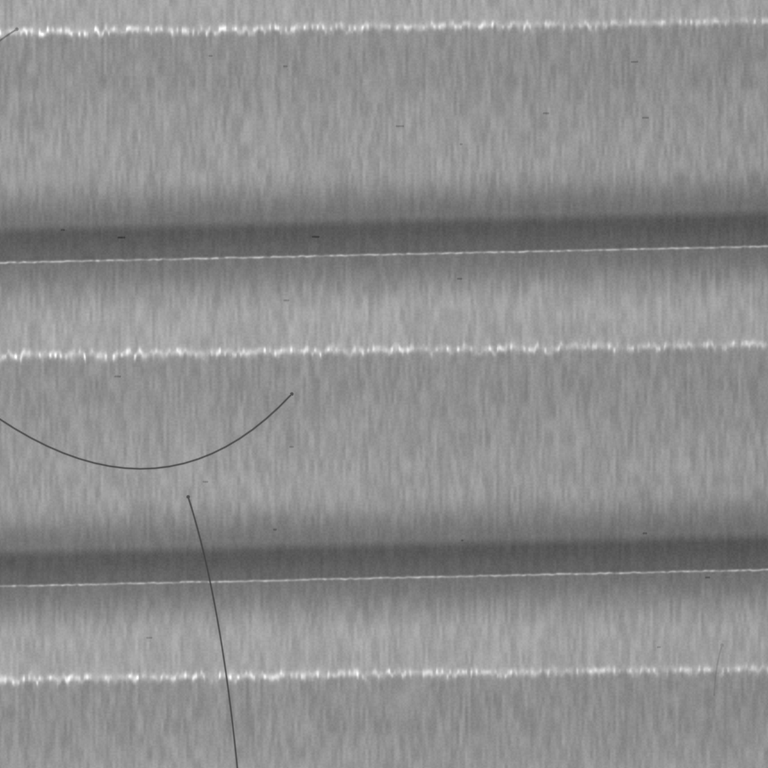
Give the GLSL for this texture, as a WebGL 1 fragment shader.

```glsl
precision highp float;
// Brushed grey metal with repeating, slightly tilted horizontal folds.
// Each fold is a tone profile across its height: plateau, dark groove, thin
// glint, rising slope, sparkling ridge. Streak noise, hairs and specks on top.

uniform vec2 u_resolution;

// Fold layout, in canvas units measured downward
const float PERIOD = 0.4212;
const float FIRST_RIDGE = 0.043;
const float TILT = 0.0145;
const float GROOVE_DRIFT = 0.007;
const float WRAP_OFFSET = 0.25;
const float GLINT_POS = -0.122;
const float GLINT_WIDTH = 0.0017;
const float RIDGE_WIDTH = 0.0052;

// Grey tones
const float PLATEAU = 0.605;
const float BELOW_RIDGE = 0.562;
const float GROOVE_SHADE = 0.46;
const float GROOVE_DARK = 0.355;
const float SLOPE_TOP = 0.64;
const float HAIR_TONE = 0.25;

// Wear
const vec2 STREAK_FREQ = vec2(270.0, 56.0);
const float STREAK_AMOUNT = 0.12;
const float GRAIN_AMOUNT = 0.035;
const float HAIR_RADIUS = 0.0011;
const float SPECK_CELLS = 9.0;
const float SPECK_CHANCE = 0.2;

float hash(vec2 p) {
  vec3 q = fract(p.xyx * vec3(0.1031, 0.1030, 0.0973));
  q += dot(q, q.yzx + 33.33);
  return fract((q.x + q.y) * q.z);
}

float noise(vec2 p) {
  vec2 i = floor(p), f = fract(p);
  f = f * f * (3.0 - 2.0 * f);
  return mix(mix(hash(i), hash(i + vec2(1.0, 0.0)), f.x),
             mix(hash(i + vec2(0.0, 1.0)), hash(i + 1.0), f.x), f.y);
}

float bell(float x, float width) {
  return exp(-x * x / (width * width));
}

float segmentDistance(vec2 p, vec2 a, vec2 b) {
  vec2 ab = b - a;
  return length(p - a - ab * clamp(dot(p - a, ab) / dot(ab, ab), 0.0, 1.0));
}

// Coverage of a hair along a quadratic curve, with a small bead at its tip
float hair(vec2 p, vec2 tip, vec2 bend, vec2 root, float aa) {
  float d = length(p - tip) - HAIR_RADIUS;
  vec2 last = tip;
  for (int i = 1; i <= 20; i++) {
    float t = float(i) / 20.0;
    vec2 next = mix(mix(tip, bend, t), mix(bend, root, t), t);
    d = min(d, segmentDistance(p, last, next));
    last = next;
  }
  return 1.0 - smoothstep(-aa, aa, d - HAIR_RADIUS);
}

// Tone across one fold: r is measured from the ridge, g from the groove
float foldTone(float r, float g) {
  float tone = mix(PLATEAU, GROOVE_SHADE, smoothstep(-0.235, -0.172, g));
  tone = mix(tone, GROOVE_DARK, smoothstep(-0.174, -0.157, g));
  tone += 0.045 * smoothstep(-0.155, -0.125, g);
  tone = mix(tone, GROOVE_SHADE, smoothstep(-0.126, -0.117, g));
  tone = mix(tone, SLOPE_TOP, smoothstep(-0.122, -0.045, g));
  tone = mix(tone, BELOW_RIDGE, smoothstep(-0.003, 0.005, r));
  return mix(tone, PLATEAU, smoothstep(0.03, 0.165, r));
}

// Sparse dark dashes, at most one per grid cell
float specks(vec2 p, float aa) {
  vec2 cell = floor(p * SPECK_CELLS);
  vec2 center = 0.2 + 0.6 * vec2(hash(cell + 3.7), hash(cell + 9.2));
  vec2 offset = p - (cell + center) / SPECK_CELLS;
  float halfLength = 0.004 * hash(cell + 5.1);
  offset.x -= clamp(offset.x, -halfLength, halfLength);
  float chosen = step(hash(cell + 1.3), SPECK_CHANCE);
  return chosen * (1.0 - smoothstep(-aa, aa, length(offset) - 0.0012));
}

void main() {
  vec2 uv = gl_FragCoord.xy / u_resolution;
  vec2 p = vec2(uv.x, 1.0 - uv.y);
  float aa = 1.0 / min(u_resolution.x, u_resolution.y);

  // Fold shading
  float r = p.y + TILT * p.x - FIRST_RIDGE;
  r = mod(r + WRAP_OFFSET, PERIOD) - WRAP_OFFSET;
  float g = r + GROOVE_DRIFT * p.x;
  float tone = foldTone(r, g);
  tone -= 0.025 * p.x * p.x;

  // Brushed streaks and fine grain, softer in the dark groove
  float streak = 0.65 * noise(p * STREAK_FREQ) + 0.35 * noise(p * STREAK_FREQ * 0.53 + 40.0);
  tone += STREAK_AMOUNT * (streak - 0.5) * mix(0.4, 1.0, smoothstep(0.4, 0.6, tone));
  tone += GRAIN_AMOUNT * (noise(p * 430.0 + 17.0) - 0.5);

  // Ragged ridge sparkle, fading to the right, and the thin groove glint
  float jag = 0.008 * (noise(p * vec2(160.0, 20.0) + 71.0) - 0.5);
  float spark = noise(p * vec2(290.0, 110.0) + 23.0);
  tone += bell(r + jag, RIDGE_WIDTH) * (0.06 + 0.42 * spark * spark) * mix(1.0, 0.5, p.x);
  float glint = 0.1 + 0.2 * noise(p * vec2(220.0, 30.0) + 51.0);
  tone += glint * bell(g - GLINT_POS + 0.15 * jag, GLINT_WIDTH);

  // Specks and fallen hairs
  tone -= 0.12 * specks(p, aa);
  float hairs = hair(p, vec2(0.380, 0.513), vec2(0.215, 0.691), vec2(-0.003, 0.544), aa);
  hairs = max(hairs, hair(p, vec2(0.245, 0.647), vec2(0.288, 0.781), vec2(0.310, 1.01), aa));
  hairs = max(hairs, 0.6 * hair(p, vec2(0.022, 0.038), vec2(0.012, 0.044), vec2(-0.01, 0.06), aa));
  hairs = max(hairs, 0.25 * hair(p, vec2(0.940, 0.840), vec2(0.931, 0.870), vec2(0.930, 0.905), aa));
  tone = mix(tone, HAIR_TONE, 0.85 * hairs);

  gl_FragColor = vec4(vec3(clamp(tone, 0.0, 1.0)), 1.0);
}
```
